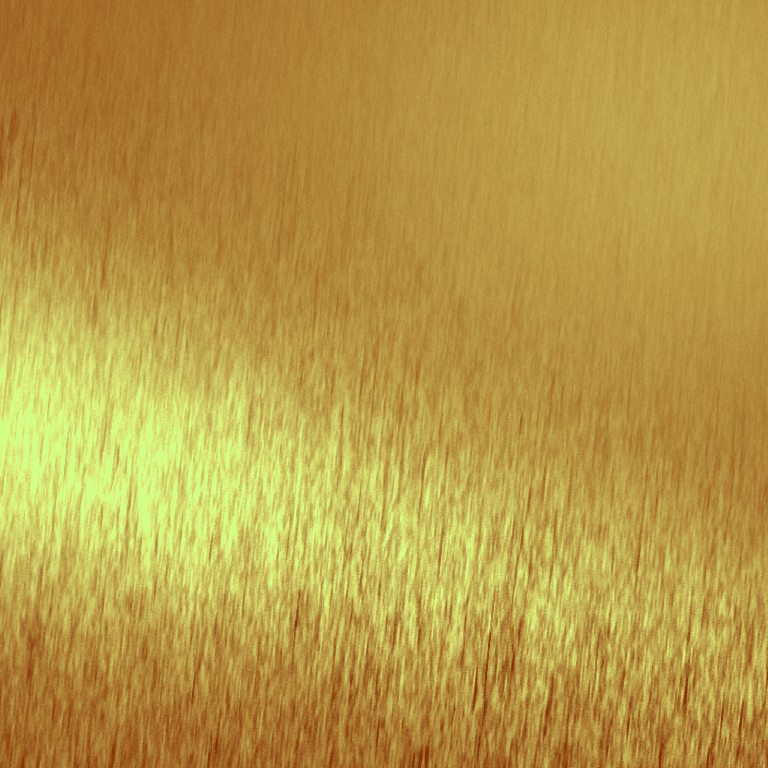
Write a WebGL 1 fragment shader that draws this texture.

```glsl
precision highp float;

uniform vec2 u_resolution;

float hash(vec2 p) {
  return fract(sin(dot(p, vec2(12.9898, 78.233))) * 43758.5453);
}

// Smooth random values along one column, shifted so that rows never line up
float strand(float column, float y) {
  y += 17.0 * hash(vec2(column, 5.3));
  float row = floor(y);
  float f = fract(y);
  f = f * f * (3.0 - 2.0 * f);
  return mix(hash(vec2(column, row)), hash(vec2(column, row + 1.0)), f);
}

float strandNoise(vec2 p) {
  float column = floor(p.x);
  float f = smoothstep(0.1, 0.9, fract(p.x));
  return mix(strand(column, p.y), strand(column + 1.0, p.y), f);
}

// Fibres of several widths, centred on zero
float brushed(vec2 p) {
  float sum = 0.0;
  vec2 frequency = vec2(150.0, 12.0);
  float weight = 0.38;
  for (int i = 0; i < 4; i++) {
    sum += weight * (strandNoise(p * frequency + float(i) * 19.3) - 0.5);
    frequency *= vec2(1.4, 1.9);
    weight *= 1.3;
  }
  return sum;
}

// Broad light: a soft glow at upper right and a falling band from the left
float lighting(vec2 uv) {
  vec2 glowOffset = (uv - vec2(0.88, 0.82)) / vec2(0.6, 0.45);
  float glow = 0.26 * exp(-dot(glowOffset, glowOffset));
  float height = uv.y - (0.43 - 0.27 * uv.x);
  float spread = height > 0.0 ? mix(0.235, 0.15, uv.x) : mix(0.215, 0.15, uv.x);
  float strength = 0.2 + 0.36 * exp(-3.5 * uv.x * uv.x);
  return 0.38 + glow + strength * exp(-height * height / (spread * spread));
}

// Copper brown through gold to pale yellow green
vec3 goldRamp(float tone) {
  float red = 0.40 + 0.62 * tone - 0.13 * tone * tone;
  red -= 0.10 * smoothstep(0.9, 1.08, tone);
  return vec3(red, tone, 0.13 + 0.62 * (tone - 0.37));
}

void main() {
  vec2 uv = gl_FragCoord.xy / u_resolution;
  vec2 grainUv = vec2(uv.x - 0.1 * uv.y, uv.y) + 1.0;
  float fibre = brushed(grainUv);

  // Polished upper right, rough around the bright band
  float polish = smoothstep(0.5, 1.1, 0.5 * uv.x + uv.y);
  float height = uv.y - (0.38 - 0.28 * uv.x);
  float bandRoughness = exp(-height * height / 0.05);
  float contrast = mix(0.19, 0.04, polish) + 0.19 * bandRoughness * (1.0 - polish);
  vec2 hotOffset = uv - vec2(0.0, 0.43);
  contrast *= 1.0 - 0.4 * exp(-10.0 * dot(hotOffset, hotOffset));

  // Thin deep scratches
  float scratch = smoothstep(0.68, 0.92, strandNoise(grainUv * vec2(240.0, 15.0) + 41.0));
  scratch *= 0.2 + 0.8 * strandNoise(grainUv * vec2(31.0, 9.0));

  float tone = lighting(uv) + contrast * fibre;
  tone += contrast * (0.11 - 0.9 * scratch);

  // Speckle between the fibres
  float speckle = hash(floor(uv * 512.0) + 0.37) - 0.5;
  tone += (0.025 + 0.2 * contrast) * speckle;

  gl_FragColor = vec4(clamp(goldRamp(clamp(tone, 0.2, 1.03)), 0.0, 1.0), 1.0);
}
```
